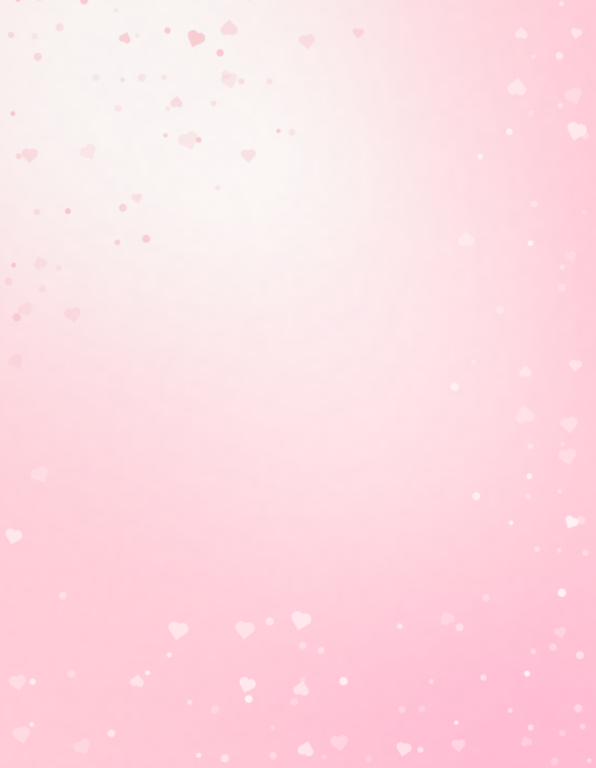
A WebGL 1 fragment shader for this background:

```glsl
precision highp float;
// Soft blush gradient with a cream glow and small hearts scattered along the borders.

uniform vec2 u_resolution;

const vec3 ROSE = vec3(1.0, 0.800, 0.842);
const vec3 DEEP_PINK = vec3(1.0, 0.735, 0.825);
const vec3 BLUSH = vec3(1.0, 0.888, 0.912);
const vec3 CREAM = vec3(0.975, 0.955, 0.950);
const vec3 HIGHLIGHT = vec3(0.985, 0.972, 0.965);
const vec3 HEART_PINK = vec3(0.965, 0.745, 0.775);
const vec3 HEART_WHITE = vec3(1.0, 0.975, 0.975);

// Two random values per cell, without sine
vec2 hash2(vec2 p) {
  vec3 q = fract(p.xyx * vec3(0.1031, 0.1030, 0.0973));
  q += dot(q, q.yzx + 33.33);
  return fract((q.xx + q.yz) * q.zy);
}

float valueNoise(vec2 p) {
  vec2 cell = floor(p);
  vec2 f = fract(p);
  f = f * f * (3.0 - 2.0 * f);
  float low = mix(hash2(cell).x, hash2(cell + vec2(1.0, 0.0)).x, f.x);
  float high = mix(hash2(cell + vec2(0.0, 1.0)).x, hash2(cell + 1.0).x, f.x);
  return mix(low, high, f.y);
}

// Elliptical falloff; a larger power gives a flatter centre
float glow(vec2 uv, vec2 center, vec2 radius, float power) {
  return exp(-pow(length((uv - center) / radius), power));
}

vec2 rotate(vec2 p, float angle) {
  float c = cos(angle);
  float s = sin(angle);
  return vec2(c * p.x - s * p.y, s * p.x + c * p.y);
}

// Heart with its tip at y = 0 and its lobes near y = 1
float heartDistance(vec2 p) {
  p.x = abs(p.x);
  if (p.x + p.y > 1.0) return length(p - vec2(0.25, 0.75)) - 0.35355;
  vec2 toNotch = p - vec2(0.0, 1.0);
  vec2 toSide = p - 0.5 * max(p.x + p.y, 0.0);
  return sqrt(min(dot(toNotch, toNotch), dot(toSide, toSide))) * sign(p.x - p.y);
}

// Share of the area near the upper left corner
float cornerMask(vec2 uv) {
  return 1.0 - smoothstep(0.45, 0.85, uv.x + 1.2 * (1.0 - uv.y));
}

// Likelihood of a scattered part: corner, right side, bottom and left side
float borderDensity(vec2 uv) {
  float right = smoothstep(0.70, 0.95, uv.x);
  float bottom = 1.0 - smoothstep(0.10, 0.29, uv.y);
  float left = 0.7 * (1.0 - smoothstep(0.03, 0.15, uv.x));
  return max(max(cornerMask(uv), right), max(bottom, left));
}

vec3 background(vec2 uv) {
  vec3 color = mix(ROSE, DEEP_PINK, glow(uv, vec2(0.88, 0.04), vec2(0.48, 0.24), 2.0));
  color = mix(color, DEEP_PINK, 0.45 * glow(uv, vec2(1.05, 0.65), vec2(0.16, 0.38), 2.0));
  color = mix(color, BLUSH, glow(uv, vec2(0.59, 0.56), vec2(0.36, 0.32), 2.2));
  color = mix(color, CREAM, glow(uv, vec2(0.22, 0.92), vec2(0.51, 0.42), 2.5));
  return mix(color, HIGHLIGHT, 0.75 * glow(uv, vec2(0.42, 0.77), vec2(0.20, 0.15), 2.0));
}

// One layer of hearts (or dots, when round is 1) on a jittered grid
vec3 scatter(vec3 color, vec2 p, float aspect, float count, float seed,
             float share, vec2 sizes, float round) {
  vec2 cell = floor(p * count);
  vec2 jitter = hash2(cell + seed);
  vec2 traits = hash2(cell + seed + 41.0);
  vec2 style = hash2(cell + seed + 83.0);
  vec2 center = (cell + 0.5 + 0.56 * (jitter - 0.5)) / count;
  vec2 place = center / vec2(1.0, aspect);

  float size = mix(sizes.x, sizes.y, traits.y);
  float angle = 1.1 * (style.x - 0.5) + 3.14159 * step(0.6, style.y);
  vec2 local = rotate(p - center, angle) / size;
  float shape = mix(heartDistance(local + vec2(0.0, 0.55)), length(local) - 0.5, round);
  float soft = max(1.2 / u_resolution.x, 0.002);
  float cover = 1.0 - smoothstep(-soft, soft, shape * size);

  float present = step(traits.x, share * borderDensity(place));
  float opacity = mix(0.25, 0.9, style.x * style.x);
  vec3 tint = mix(HEART_WHITE, HEART_PINK, step(0.3, cornerMask(place)));
  return mix(color, tint, cover * present * opacity);
}

void main() {
  vec2 uv = gl_FragCoord.xy / u_resolution;
  vec2 p = gl_FragCoord.xy / u_resolution.x;
  float aspect = u_resolution.y / u_resolution.x;

  vec3 color = background(uv);

  // Faint paper grain
  color += 0.008 * (valueNoise(p * 70.0) - 0.5);

  // Tiny dots below the hearts
  color = scatter(color, p, aspect, 23.0, 7.0, 0.28, vec2(0.007, 0.014), 1.0);
  color = scatter(color, p, aspect, 11.0, 19.0, 0.62, vec2(0.015, 0.028), 0.0);

  gl_FragColor = vec4(clamp(color, 0.0, 1.0), 1.0);
}
```
